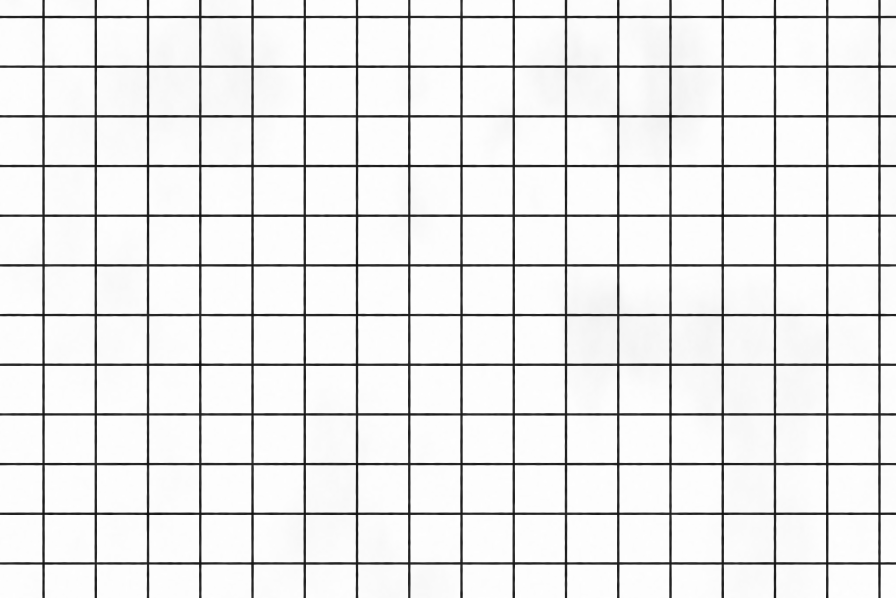
Reproduce this pattern procedurally as a Shadertoy shader.

```glsl
// Thin black grid ruled on white paper, with faint smudges and uneven ink.

const vec2 CELL = vec2(0.05831, 0.08307);   // repeat, as a share of the canvas
const vec2 FIRST = vec2(0.0486, 0.0578);    // first line from left and bottom
const float LINE_WIDTH = 0.0039;            // share of canvas height
const vec3 PAPER = vec3(0.995);

float hash(vec2 p) {
    vec3 q = fract(p.xyx * vec3(0.1031, 0.1030, 0.0973));
    q += dot(q, q.yzx + 33.33);
    return fract((q.x + q.y) * q.z);
}

float valueNoise(vec2 p) {
    vec2 i = floor(p);
    vec2 f = fract(p);
    f = f * f * (3.0 - 2.0 * f);
    float low = mix(hash(i), hash(i + vec2(1, 0)), f.x);
    float high = mix(hash(i + vec2(0, 1)), hash(i + vec2(1, 1)), f.x);
    return mix(low, high, f.y);
}

float fbm(vec2 p) {
    float sum = 0.0;
    float amplitude = 0.5;
    for (int octave = 0; octave < 4; octave++) {
        sum += amplitude * valueNoise(p);
        p = p * 2.03 + 17.7;
        amplitude *= 0.5;
    }
    return sum;
}

// Signed offset to the nearest of the evenly spaced lines
float lineOffset(float x, float first, float period) {
    return (fract((x - first) / period + 0.5) - 0.5) * period;
}

// Share of a pixel covered by a line of the given width
float coverage(float offset, float width, float pixel) {
    float right = min(offset + 0.5 * pixel, 0.5 * width);
    float left = max(offset - 0.5 * pixel, -0.5 * width);
    return clamp((right - left) / pixel, 0.0, 1.0);
}

// Soft, slightly upright grey stains, strongest right of centre
float smudge(vec2 p, vec2 uv) {
    float cloud = smoothstep(0.42, 0.75, fbm(p * vec2(7.0, 4.5) + 3.1));
    float streaks = fbm(p * vec2(42.0, 18.0) + 9.4);
    vec2 fromWorn = (uv - vec2(0.63, 0.72)) * vec2(2.6, 2.0);
    float worn = exp(-2.0 * dot(fromWorn, fromWorn));
    return cloud * (0.3 + streaks) * (0.022 + 0.025 * worn);
}

void mainImage(out vec4 fragColor, in vec2 fragCoord) {
    vec2 uv = fragCoord / iResolution.xy;
    float aspect = iResolution.x / iResolution.y;
    vec2 p = vec2(uv.x * aspect, uv.y);
    float pixel = 1.0 / iResolution.y;

    // Paper
    vec3 color = PAPER - smudge(p, uv);
    color -= 0.006 * valueNoise(p * 170.0);

    // Ruled lines, with slightly ragged width
    float width = LINE_WIDTH * (0.92 + 0.16 * valueNoise(p * 130.0));
    float vertical = coverage(lineOffset(uv.x, FIRST.x, CELL.x) * aspect, width, pixel);
    float horizontal = coverage(lineOffset(uv.y, FIRST.y, CELL.y), width, pixel);
    float line = 1.0 - (1.0 - vertical) * (1.0 - horizontal);

    // Ink, paler where worn and darker where lines cross
    float wear = 0.65 * fbm(p * 24.0 + 5.0) + 0.35 * valueNoise(p * 150.0);
    float ink = mix(0.06, 0.24, wear) - 0.05 * vertical * horizontal;
    color = mix(color, vec3(ink), line);

    fragColor = vec4(clamp(color, 0.0, 1.0), 1.0);
}
```
